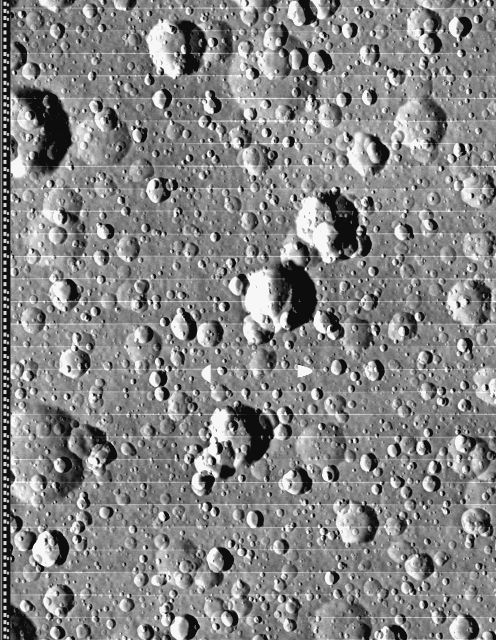
Reproduce this texture procedurally as a Shadertoy shader.

```glsl
const vec2 LIGHT = vec2(0.985, 0.17);
const float MID_GREY = 0.53;
const float STRIP_HEIGHT = 0.0455;

float hash(vec2 p) {
    vec3 q = fract(p.xyx * vec3(0.1031, 0.1030, 0.0973));
    q += dot(q, q.yzx + 33.33);
    return fract((q.x + q.y) * q.z);
}

float noise(vec2 p) {
    vec2 i = floor(p), f = fract(p);
    f = f * f * (3.0 - 2.0 * f);
    float low = mix(hash(i), hash(i + vec2(1, 0)), f.x);
    float high = mix(hash(i + vec2(0, 1)), hash(i + vec2(1, 1)), f.x);
    return mix(low, high, f.y);
}

float pulse(float x, float lo, float hi, float blur) {
    return smoothstep(lo - blur, lo + blur, x) - smoothstep(hi - blur, hi + blur, x);
}

float relief(vec2 p) {
    return 0.5 * noise(p * 25.0) + 0.3 * noise(p * 60.0 + 7.0) + 0.2 * noise(p * 130.0 + 19.0);
}

// Lit and shaded crescents of one bowl; d is in units of its radius
float craterShade(vec2 d, float fresh, float blur) {
    float r = length(d);
    float soft = max(mix(0.28, 0.06, fresh), blur);
    float edge = max(0.07, blur);
    float inside = 1.0 - smoothstep(1.0 - edge, 1.0 + edge, r);
    float reach = mix(0.42, 0.75, fresh);
    float shadow = smoothstep(1.0 - soft, 1.0 + soft, length(d + LIGHT * reach));
    float glow = smoothstep(0.85 - soft, 1.15 + soft, length(d - LIGHT * 0.6));
    float side = dot(d, LIGHT) / max(r, 0.001);
    float apron = (1.0 - inside) * exp(-5.0 * max(r - 1.0, 0.0)) * (1.0 - smoothstep(1.2, 1.6, r));
    return inside * (glow - 1.1 * shadow - 0.15 * dot(d, LIGHT)) + 0.4 * apron * (side + 0.15);
}

// One cellular layer with at most one crater per cell
float craterLayer(vec2 p, float size, float seed, float pixel) {
    vec2 g = p / size + seed * 3.7;
    vec2 cell = floor(g);
    float shade = 0.0;
    for (int y = -1; y <= 1; y++)
    for (int x = -1; x <= 1; x++) {
        vec2 id = cell + vec2(x, y);
        vec2 key = id + seed * 31.0 + 50.0;
        vec2 centre = id + vec2(hash(key + 0.3), hash(key + 11.7));
        float spread = hash(key + 23.1);
        float radius = mix(0.16, 0.42, spread * spread);
        float fresh = hash(key + 41.9);
        fresh *= fresh;
        float present = step(hash(key + 67.3), 0.55);
        float blur = pixel / (radius * size);
        shade += present * mix(0.2, 0.6, fresh) * craterShade((g - centre) / radius, fresh, blur);
    }
    return shade;
}

float craters(vec2 p, float pixel) {
    vec2 warp = 0.012 * (vec2(noise(p * 28.0), noise(p * 28.0 + 40.0)) - 0.5);
    warp += 0.006 * (vec2(noise(p * 85.0), noise(p * 85.0 + 60.0)) - 0.5);
    float shade = 0.0, size = 0.26;
    for (int i = 0; i < 6; i++) {
        shade += craterLayer(p + warp * min(1.0, size / 0.15), size, float(i) + 1.0, pixel);
        size *= 0.56;
    }
    return shade;
}

// Scanned strips: a tone ramp in each and a broken pale seam
float strips(vec2 p, float pixel) {
    float row = p.y / STRIP_HEIGHT;
    float id = floor(row), f = fract(row);
    float seamDistance = min(f, 1.0 - f) * STRIP_HEIGHT;
    float seam = 1.0 - smoothstep(0.0003, 0.0003 + pixel, seamDistance);
    float tone = 0.07 * (f - 0.5) + 0.05 * (hash(vec2(id, 5.0)) - 0.5);
    return tone + 0.26 * seam * noise(vec2(p.x * 7.0, id * 3.0));
}

// Rounded pointer with its flat side at q.x = 0
float pointer(vec2 q, vec2 size, float pixel) {
    float across = q.y / size.y;
    float tip = size.x * (1.0 - across * across) - q.x;
    return smoothstep(-pixel, pixel, tip) * smoothstep(-pixel, pixel, q.x);
}

float filmEdge(vec2 p, float pixel) {
    float row = p.y / 0.0145;
    float id = floor(row), f = fract(row);
    float rung = pulse(f, 0.2, 0.75, 0.08) * pulse(p.x, 0.007, 0.013, pixel);
    float mark = step(0.45, hash(vec2(id, 9.0))) * pulse(f, 0.1, 0.5, 0.08);
    mark *= pulse(p.x, 0.014, 0.018, pixel);
    float rail = pulse(p.x, 0.001, 0.004, pixel);
    return 0.06 + 0.8 * max(max(rung, mark), 0.7 * rail);
}

void mainImage(out vec4 fragColor, in vec2 fragCoord) {
    vec2 p = fragCoord / iResolution.x;
    float pixel = 1.0 / iResolution.x;

    // Ground
    float grey = MID_GREY + 0.2 * (noise(p * 3.0 + 2.0) - 0.5);
    grey += 0.9 * (relief(p) - relief(p + LIGHT * 0.004));
    grey += 0.09 * (noise(p * 390.0) - 0.5);
    grey += craters(p, pixel);
    grey += strips(p, pixel);
    grey = clamp(grey, 0.05, 0.97);

    // Reticle pointers and film border
    float left = pointer(vec2(0.425 - p.x, p.y - 0.537), vec2(0.019, 0.019), pixel);
    float right = pointer(p - vec2(0.6, 0.542), vec2(0.03, 0.013), pixel);
    grey = mix(grey, 0.97, max(left, right));
    grey = mix(filmEdge(p, pixel), grey, smoothstep(0.021 - pixel, 0.021 + pixel, p.x));
    fragColor = vec4(vec3(grey), 1.0);
}
```
